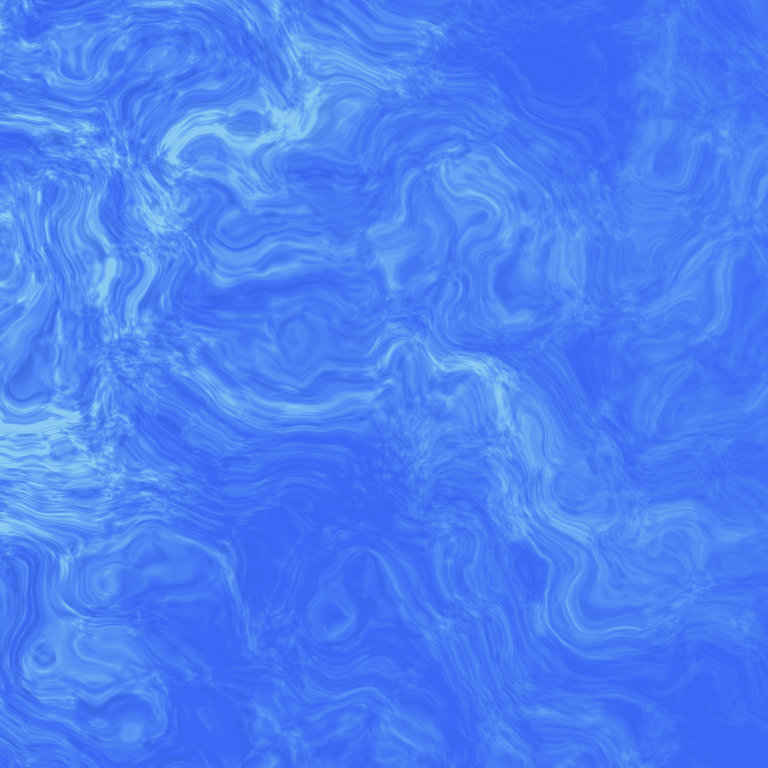
Write a WebGL 2 fragment shader that draws this texture.

```glsl
#version 300 es
precision highp float;
// Mottled blue surface: drifting clouds, slanted wisps and fine soft grain.
// Layers of normalised value noise are summed to a roughly Gaussian tone,
// then an exponential curve turns it into a few rare bright glints.

#define CLOUD_SCALE 3.2
#define WISP_SCALE 9.0
#define GRAIN_SCALE 46.0
#define CLOUD_WEIGHT 0.64
#define WISP_WEIGHT 0.46
#define GRAIN_WEIGHT 0.50
#define SIDE_LIGHT 1.3
#define SLANT -0.6
#define STRETCH 1.8
#define DEEP_BLUE vec3(0.24, 0.42, 0.96)

uniform vec2 u_resolution;
out vec4 fragColor;

float hash(vec2 cell) {
    vec3 q = fract(cell.xyx * vec3(0.1031, 0.1030, 0.0973));
    q += dot(q, q.yzx + 33.33);
    return fract((q.x + q.y) * q.z);
}

// Value noise scaled to zero mean and about unit deviation
float noise(vec2 p) {
    vec2 cell = floor(p);
    vec2 f = fract(p);
    f = f * f * (3.0 - 2.0 * f);
    float low = mix(hash(cell), hash(cell + vec2(1.0, 0.0)), f.x);
    float high = mix(hash(cell + vec2(0.0, 1.0)), hash(cell + vec2(1.0)), f.x);
    return (mix(low, high, f.y) - 0.5) / 0.2145;
}

mat2 rotation(float angle) {
    float c = cos(angle), s = sin(angle);
    return mat2(c, s, -s, c);
}

// Octave sum that keeps unit deviation
float fbm(vec2 p, int octaves, float gain) {
    mat2 turn = 1.97 * rotation(0.65);
    float sum = 0.0, power = 0.0, amp = 1.0;
    for (int i = 0; i < octaves; i++) {
        sum += amp * noise(p);
        power += amp * amp;
        amp *= gain;
        p = turn * p + vec2(17.3, 9.1);
    }
    return sum / sqrt(power);
}

vec2 fbm2(vec2 p, int octaves) {
    return vec2(fbm(p, octaves, 0.6), fbm(p + vec2(41.7, 23.9), octaves, 0.6));
}

void main() {
    vec2 uv = gl_FragCoord.xy / u_resolution;

    // Bent coordinates, with the slanted frame stretched along the wisps
    vec2 bent = uv + 0.05 * fbm2(uv * 4.0 + 5.0, 3);
    vec2 slanted = rotation(-SLANT) * bent * vec2(1.0, 1.0);
    slanted.y *= STRETCH;
    vec2 ruffled = slanted + 0.006 * fbm2(uv * 24.0 + 60.0, 2);

    // Layers, from broad to fine
    float clouds = fbm(bent * CLOUD_SCALE + 11.0, 4, 0.65);
    float wisps = fbm(ruffled * WISP_SCALE + 31.0, 4, 0.75);
    float grain = fbm(ruffled * GRAIN_SCALE + 71.0, 3, 0.85);

    // The left side is brighter and rougher
    float left = 1.0 - uv.x;
    float roughness = mix(0.65, 1.3, left);
    float tone = SIDE_LIGHT * (left - 0.5)
               + CLOUD_WEIGHT * clouds
               + roughness * (WISP_WEIGHT * wisps + GRAIN_WEIGHT * grain);

    // Skewed tone curve: broad deep blue, scarce pale highlights
    float light = clamp(0.35 * exp(0.48 * tone) - 0.206, -0.03, 1.2);
    vec3 color = DEEP_BLUE
               + vec3(0.25, 0.40, -0.01) * light
               - vec3(0.0, 0.08, 0.0) * light * light;

    // Faint dull hollows between the grains
    float hollow = smoothstep(0.8, 2.2, -grain) * left;
    color.b -= 0.06 * hollow;

    fragColor = vec4(color, 1.0);
}
```
